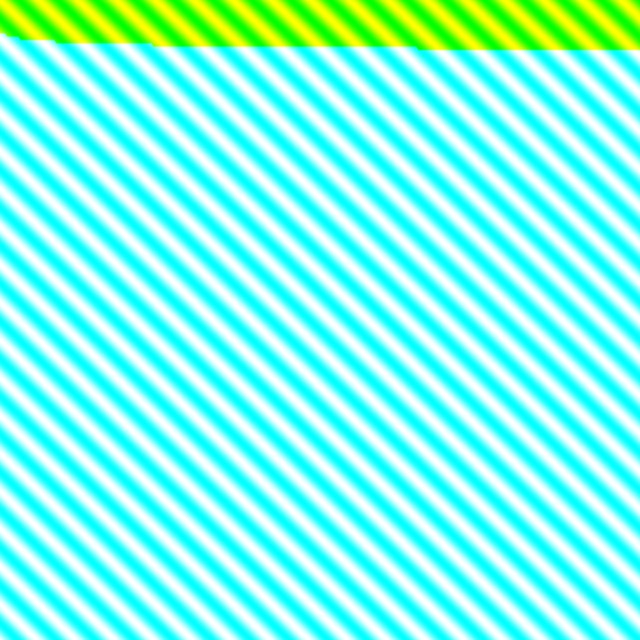
Reproduce this pattern procedurally as a three.js fragment shader.

```glsl
// Soft diagonal stripes, a cosine wave in red over full green, run down the canvas.
// Blue fills all but a top band, so stripes are cyan and white below, green and yellow
// above. The lower rim of the band steps down along a logarithmic curve.

varying vec2 vUv;

const float TAU = 6.2831853;
const vec2 STRIPE_REPEATS = vec2(16.48, 16.95); // cycles across and down
const float CELL = 1.0 / 192.0;                 // height of one rim step
const float RIM_CELLS = 15.0;                   // band depth after the last step
const float LAST_STEP_X = 0.654;                // where the last step falls
const float EDGE_SOFTNESS = 0.004;

// Red level: 1 on the crests, 0 in the troughs
float stripeWave(vec2 p) {
  float cycles = p.x * STRIPE_REPEATS.x - p.y * STRIPE_REPEATS.y;
  return 0.5 + 0.5 * cos(TAU * cycles);
}

// Depth of the band below the top edge, one cell per e-fold of x
float bandDepth(float x) {
  float safeX = max(x, CELL);
  float level = log(safeX / LAST_STEP_X);
  float riser = min(EDGE_SOFTNESS / safeX, 0.5);
  float steps = floor(level) + smoothstep(1.0 - riser, 1.0, fract(level));
  return CELL * (RIM_CELLS + steps);
}

void main() {
  // Measure y downward from the top edge
  vec2 p = vec2(vUv.x, 1.0 - vUv.y);
  float rim = p.y - bandDepth(p.x);
  float blue = smoothstep(-0.5 * EDGE_SOFTNESS, 0.5 * EDGE_SOFTNESS, rim);
  gl_FragColor = vec4(stripeWave(p), 1.0, blue, 1.0);
}
```
